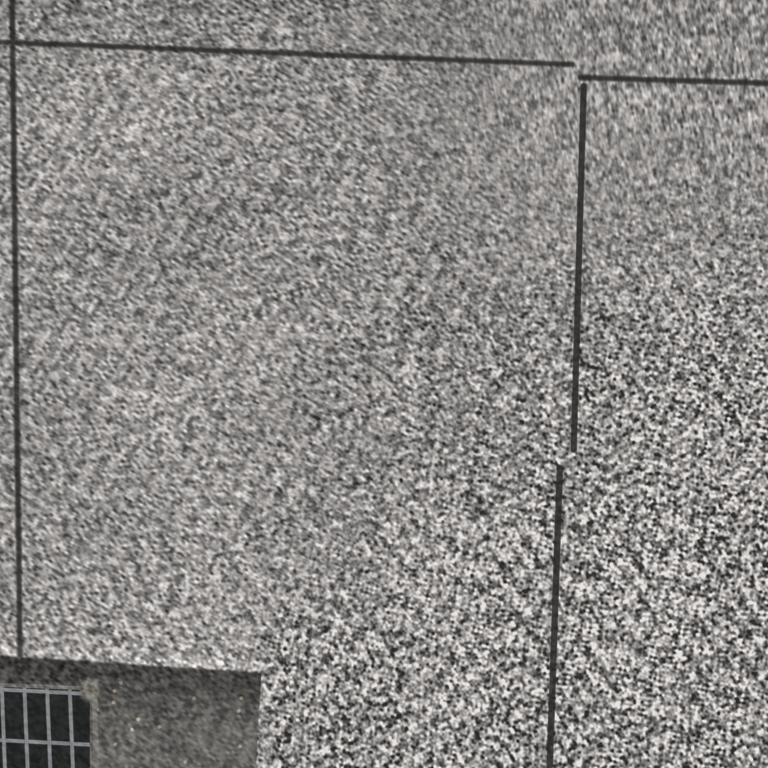
This texture is drawn by a WebGL 1 fragment shader. Its source:

```glsl
precision highp float;
uniform vec2 u_resolution;

float hash(vec2 p) {
  return fract(sin(dot(p, vec2(127.1, 311.7))) * 43758.5453);
}

float noise(vec2 p) {
  vec2 i = floor(p), f = fract(p);
  f = f * f * (3.0 - 2.0 * f);
  return mix(mix(hash(i), hash(i + vec2(1.0, 0.0)), f.x),
             mix(hash(i + vec2(0.0, 1.0)), hash(i + 1.0), f.x), f.y);
}

// Two octaves of grit on turned lattices, centred on zero
float grit(vec2 p) {
  vec2 turned = vec2(0.8 * p.x - 0.6 * p.y, 0.6 * p.x + 0.8 * p.y);
  return noise(p) * 0.62 + noise(turned * 1.35 + 31.7) * 0.38 - 0.5;
}

// Grit stretched along a direction
float streaks(vec2 p, float angle, vec2 frequency) {
  float c = cos(angle), s = sin(angle);
  return grit(vec2(c * p.x + s * p.y, c * p.y - s * p.x) * frequency + 70.0);
}

// Soft coverage of a line segment
float seam(vec2 p, vec2 a, vec2 b, float halfWidth, float blur) {
  vec2 d = b - a;
  float t = clamp(dot(p - a, d) / dot(d, d), 0.0, 1.0);
  return 1.0 - smoothstep(halfWidth - blur, halfWidth + blur, length(p - a - d * t));
}

float below(float edge, float x, float blur) {
  return 1.0 - smoothstep(edge - blur, edge + blur, x);
}

void main() {
  vec2 p = gl_FragCoord.xy / u_resolution;
  float px = 1.0 / min(u_resolution.x, u_resolution.y);

  // Stone grain: slanted at left, upright at top right, crisp at lower right
  float crisp = smoothstep(0.4, 1.15, p.x * 0.8 + (1.0 - p.y) * 0.6);
  crisp = max(crisp, smoothstep(0.33, 0.37, p.x) * below(0.25, p.y, 0.14) * 0.85);
  float upright = smoothstep(0.5, 0.95, p.y) * smoothstep(0.4, 0.8, p.x);
  float slanted = streaks(p, -0.55, vec2(165.0, 250.0));
  float vertical = streaks(p, 1.75, vec2(140.0, 260.0));
  float fine = streaks(p, 0.5, vec2(235.0, 215.0));
  float grain = mix(mix(slanted, fine * 1.1, crisp), vertical, upright * 0.85);
  float blendLoss = 1.0 + 1.2 * crisp * (1.0 - crisp) * (1.0 - upright);
  float contrast = mix(0.72, 1.14, crisp * (1.0 - upright * 0.5)) * blendLoss;

  // Broad stains and weathering
  float stain = noise(p * 7.0) * 0.55 + noise(p * 23.0 + 9.0) * 0.45 - 0.5;
  float tone = 0.56 + grain * contrast + stain * 0.10;
  tone += 0.03 * smoothstep(0.5, 0.1, p.y) * below(0.33, p.x, 0.04);
  tone -= 0.03 * smoothstep(0.9, 1.0, p.y);
  vec3 color = clamp(tone, 0.17, 0.90) * vec3(1.012, 0.993, 0.978);

  // Joints between slabs, broken where the pieces are offset
  float soft = max(px, 0.0026);
  float joint = seam(p, vec2(-0.02, 0.946), vec2(0.745, 0.916), 0.0034, soft);
  joint = max(joint, seam(p, vec2(0.756, 0.899), vec2(1.02, 0.891), 0.0036, soft));
  joint = max(joint, seam(p, vec2(0.0155, 1.02), vec2(0.026, 0.147), 0.0036, soft));
  joint = max(joint, seam(p, vec2(0.760, 0.888), vec2(0.747, 0.415), 0.0040, px));
  joint = max(joint, seam(p, vec2(0.729, 0.390), vec2(0.715, -0.02), 0.0042, px));
  color = mix(color, vec3(0.205, 0.198, 0.19) + grain * 0.1, joint * 0.95);

  // Pale lip and the recess in its shade
  float ledge = 0.147 - 0.066 * p.x;
  float drop = ledge - p.y;
  float side = below(0.333 + 0.06 * p.y, p.x, px);
  color += 0.07 * side * smoothstep(-0.022, -0.006, drop) * below(0.0, drop, 0.003);
  float inside = side * smoothstep(-0.002, 0.003, drop);
  float recessTone = 0.26 + 0.14 * smoothstep(0.0, 0.10, drop);
  recessTone += slanted * 0.32 + stain * 0.12;
  vec3 recess = recessTone * vec3(1.02, 1.0, 0.97);
  vec2 chip = p * 85.0;
  vec2 cell = floor(chip);
  vec2 offset = vec2(hash(cell + 3.0), hash(cell + 8.0)) * 0.5 + 0.25;
  float speck = step(0.91, hash(cell)) * below(0.2, length(fract(chip) - offset), 0.12);
  recess += vec3(0.28, 0.24, 0.17) * speck * smoothstep(0.01, 0.03, drop);

  // Metal grate with dark openings
  vec2 g = p - vec2(0.005, 0.036);
  float upBar = abs(fract((g.x + 0.04 * g.y) / 0.0295 + 0.5) - 0.5) * 0.0295;
  float crossBar = abs(fract((g.y + 0.05 * g.x) / 0.066 + 0.5) - 0.5) * 0.066;
  float bars = below(0.0026, min(upBar, crossBar), px);
  vec3 grate = mix(vec3(0.15, 0.155, 0.155) + slanted * 0.1,
                   vec3(0.52, 0.53, 0.54) + slanted * 0.15, bars);
  float grateMask = below(0.117, p.x, px) * below(0.108 - 0.04 * p.x, p.y, px);
  recess = mix(recess, grate, grateMask);
  float frame = seam(p, vec2(0.123, 0.095), vec2(0.126, -0.02), 0.0035, px);
  frame = max(frame, seam(p, vec2(-0.02, 0.109), vec2(0.105, 0.104), 0.0025, px));
  recess = mix(recess, vec3(0.46, 0.45, 0.43) + slanted * 0.3, frame);
  vec2 bracket = (p - vec2(0.117, 0.101)) * vec2(1.0, 0.8);
  float knob = below(0.012 + stain * 0.01, length(bracket), 0.004);
  recess = mix(recess, vec3(0.47, 0.455, 0.43) + slanted * 0.4, knob);
  color = mix(color, recess, inside);

  gl_FragColor = vec4(clamp(color, 0.0, 1.0), 1.0);
}
```
